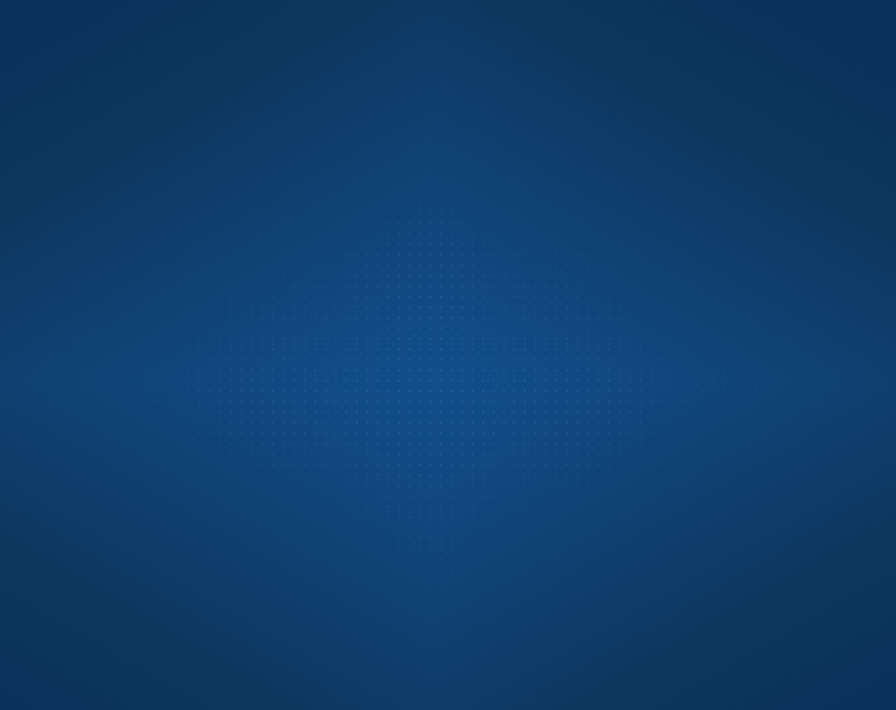
Write a WebGL 2 fragment shader that draws this background.

```glsl
#version 300 es
precision highp float;
// Deep blue background with a soft diamond glow and a fading grid of tiny dots.

uniform vec2 u_resolution;
out vec4 outColor;

const vec3 CORE = vec3(0.070, 0.307, 0.545);
const vec3 MIDDLE = vec3(0.056, 0.236, 0.414);
const vec3 OUTER = vec3(0.047, 0.213, 0.365);
const vec3 CORNER = vec3(0.040, 0.190, 0.358);
const vec3 DOT_LIGHT = vec3(0.035, 0.060, 0.055);

// Diamond distance with a slightly rounded ridge along both axes.
float diamond(vec2 p, float slope, float rounding) {
    vec2 q = sqrt(p * p + rounding * rounding) - rounding;
    return q.x * slope + q.y;
}

// Colour ramp from the glowing core to the dark corners.
vec3 glowColor(float d) {
    vec3 color = mix(CORE, MIDDLE, clamp(d / 0.34, 0.0, 1.0));
    color = mix(color, OUTER, smoothstep(0.33, 0.47, d));
    return mix(color, CORNER, smoothstep(0.46, 0.66, d));
}

// Coverage of round dots repeated on a square grid.
float dotGrid(vec2 p, float pitch, float radius, float pixel) {
    vec2 cell = (fract(p / pitch + 0.5) - 0.5) * pitch;
    return 1.0 - smoothstep(radius - 0.5 * pixel, radius + 0.5 * pixel, length(cell));
}

// Small random offset that hides colour banding.
float grain(vec2 p) {
    return fract(sin(dot(p, vec2(12.99, 78.23))) * 43758.5) - 0.5;
}

void main() {
    float pixel = 1.0 / u_resolution.x;
    vec2 p = gl_FragCoord.xy * pixel;
    float height = u_resolution.y * pixel;
    vec2 center = vec2(0.484, 0.464 * height);

    // Background glow
    float d = diamond(p - center, 0.58, 0.012);
    vec3 color = glowColor(d);

    // Dots that fade away from the core
    float pitch = 3.0 / 256.0;
    float dots = dotGrid(p - vec2(0.0, 0.0042), pitch, 0.0012, pixel);
    color += DOT_LIGHT * dots * (1.0 - smoothstep(0.02, 0.36, d));

    color += grain(gl_FragCoord.xy) / 255.0;
    outColor = vec4(color, 1.0);
}
```
